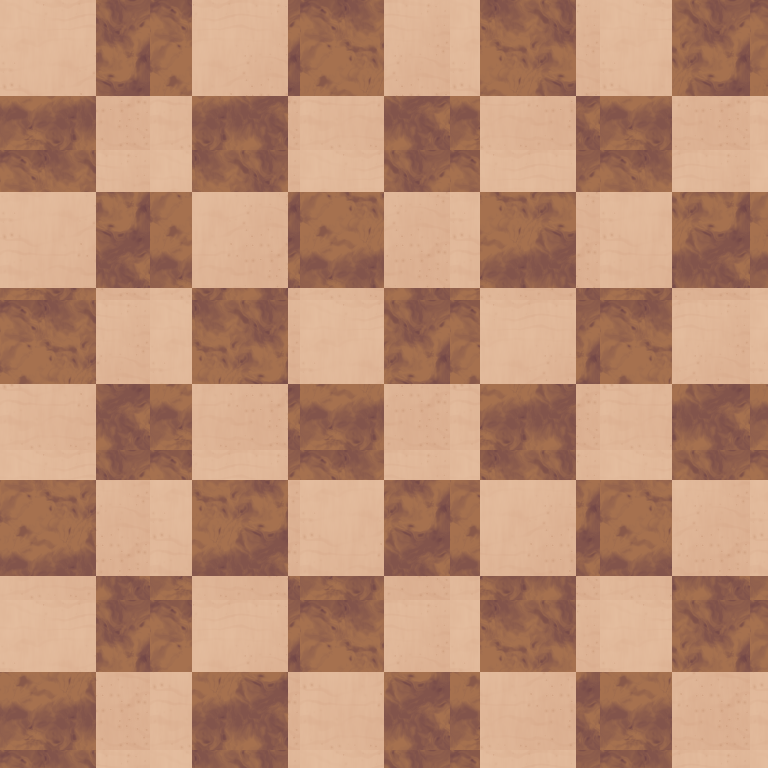
A Shadertoy shader for this pattern:

```glsl
// Checkerboard of eight by eight squares in pale maple and dark burl veneer.

const float PI = 3.14159;

float hash(vec2 p) {
    return fract(sin(dot(p, vec2(127.1, 311.7))) * 43758.5453);
}

float noise(vec2 p) {
    vec2 i = floor(p), f = fract(p);
    f = f * f * (3.0 - 2.0 * f);
    return mix(mix(hash(i), hash(i + vec2(1, 0)), f.x),
               mix(hash(i + vec2(0, 1)), hash(i + vec2(1, 1)), f.x), f.y);
}

float fbm(vec2 p) {
    float sum = 0.0, amp = 0.533;
    for (int k = 0; k < 4; k++) {
        sum += amp * noise(p);
        p = mat2(1.6, 1.2, -1.2, 1.6) * p + 17.3;
        amp *= 0.5;
    }
    return sum;
}

// Scattered knots: x is the dark core, y the growth rings around it
vec2 knots(vec2 p, float share) {
    vec2 sum = vec2(0);
    for (int y = -1; y <= 1; y++)
    for (int x = -1; x <= 1; x++) {
        vec2 cell = floor(p) + vec2(x, y);
        vec2 jitter = vec2(hash(cell + 3.1), hash(cell + 8.7));
        float d = length(p - cell - 0.2 - 0.6 * jitter);
        float present = step(hash(cell + 5.3), share);
        float size = mix(0.08, 0.2, hash(cell + 1.9));
        sum += present * vec2(exp(-d * d / (size * size)),
                              sin(d * 30.0) * exp(-7.0 * d * d));
    }
    return sum;
}

vec3 burl(vec2 s) {
    vec2 warp = vec2(fbm(s * 5.0 + 2.0), fbm(s * 5.0 + 31.0)) - 0.5;
    vec2 q = s + 0.22 * warp;
    float cloud = fbm(q * 5.0 + 11.0);
    float streaks = sin(45.0 * fbm(q * 3.5 + 50.0) + 8.0 * cloud);
    float fibre = fbm(q * vec2(45, 28)) - 0.5;
    vec2 knot = knots(q * 8.0 + 4.0, 0.4);
    float shade = smoothstep(0.34, 0.75, cloud) + 0.1 * streaks
                + 0.55 * fibre + 0.12 * knot.y + 0.06 * (s.x + s.y - 1.0);
    vec3 col = mix(vec3(0.65, 0.445, 0.31), vec3(0.51, 0.33, 0.295), clamp(shade, 0.0, 1.0));
    // Purple figure along the folds of the grain
    float fold = smoothstep(0.6, 0.78, fbm(q * vec2(7, 9) + 71.0));
    return mix(col, vec3(0.42, 0.255, 0.27), clamp(0.6 * knot.x + 0.5 * fold, 0.0, 0.8));
}

vec3 maple(vec2 s) {
    // Wavy growth lines across the sheet
    float wave = s.y * 8.0 + 3.0 * fbm(s * vec2(2.5, 3) + 5.0);
    float line = smoothstep(0.6, 1.0, sin(2.0 * PI * wave)) * noise(s * 7.0 + 40.0);
    float fibre = fbm(s * vec2(45, 9) + 20.0) - 0.5;
    float cloud = fbm(s * 4.0 + 60.0) - 0.5;
    // Small eyes gather towards the far corner
    float cluster = smoothstep(0.4, 0.65, fbm(s * 3.5 + 9.0) + 0.2 * (s.x + s.y - 1.0));
    vec2 eye = knots(s * 18.0 + 0.8 * cloud, 0.55) * cluster;
    float shade = 0.1 + 0.4 * (s.x + s.y) + 0.6 * cloud + 0.35 * fibre
                + 0.3 * line + 0.1 * eye.y;
    vec3 col = mix(vec3(0.9, 0.75, 0.63), vec3(0.855, 0.68, 0.56), clamp(shade, 0.0, 1.3));
    return mix(col, vec3(0.76, 0.56, 0.43), clamp(0.4 * eye.x, 0.0, 0.5));
}

void mainImage(out vec4 fragColor, in vec2 fragCoord) {
    vec2 uv = fragCoord / iResolution.xy;
    // Veneer sheets laid from the top left; their joints cross the squares
    vec2 sheet = fract(vec2(uv.x, 1.0 - uv.y) * 5.12);
    // Square waves with edges one pixel wide
    vec2 side = clamp(sin(8.0 * PI * uv) * iResolution.xy / (4.0 * PI), -1.0, 1.0);
    float dark = 0.5 + 0.5 * side.x * side.y;
    fragColor = vec4(mix(maple(sheet), burl(sheet), dark), 1.0);
}
```
